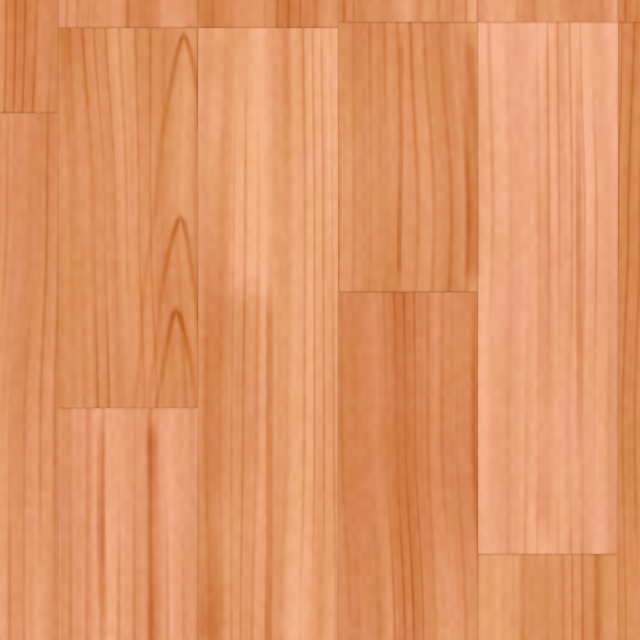
Reproduce this texture procedurally as a Shadertoy shader.

```glsl
#define BOARD_WIDTH 0.2185
#define BOARD_SHIFT 0.1275
#define SEAM_WIDTH 0.0016
#define SIDE_DEPTH 0.07
#define END_DEPTH 0.13
#define WARP 0.032
#define RING_DENSITY 44.0
#define RING_DEPTH 0.38
#define BAND_DEPTH 0.56
#define FIBRE_DEPTH 0.24
#define MOTTLE_DEPTH 0.16
#define STREAK_DEPTH 0.42

const vec3 DARK_WOOD = vec3(0.79, 0.455, 0.235);
const vec3 LIGHT_WOOD = vec3(0.94, 0.68, 0.51);
const vec3 PINK_SHIFT = vec3(0.008, 0.0, 0.030);

// Per column: heights of the two end joints (negative: none)
const vec2 JOINTS[6] = vec2[6](vec2(0.824, -1.0), vec2(0.957, 0.362), vec2(0.957, -1.0),
    vec2(0.965, 0.544), vec2(0.965, 0.134), vec2(0.965, -1.0));
// Per column: lightness and pinkness of the top, middle and bottom board
const vec3 TONES[6] = vec3[6](vec3(0.32, 0.50, 0.5), vec3(0.58, 0.52, 0.80), vec3(0.54, 0.85, 0.8),
    vec3(0.52, 0.66, 0.38), vec3(0.66, 0.91, 0.56), vec3(0.45, 0.36, 0.4));
const vec3 PINKS[6] = vec3[6](vec3(0.0, 0.4, 0.5), vec3(0.3, -0.2, 0.7), vec3(0.2, 0.0, 0.0),
    vec3(0.2, -0.1, 0.3), vec3(0.4, 0.7, -0.3), vec3(-0.4));
// Dark heartwood streaks: x, centre y, half length, half width
const vec4 STREAKS[9] = vec4[9](vec4(0.332, 0.46, 0.56, 0.024), vec4(0.420, 0.22, 0.36, 0.006),
    vec4(0.383, 0.18, 0.42, 0.030), vec4(0.850, 0.54, 0.42, 0.013), vec4(0.905, 0.60, 0.34, 0.005),
    vec4(0.238, 0.15, 0.21, 0.009), vec4(0.160, 0.15, 0.21, 0.007), vec4(0.625, 0.75, 0.21, 0.004),
    vec4(0.735, 0.75, 0.21, 0.011));

float hash(vec2 p) {
    vec3 q = fract(p.xyx * 0.1031);
    q += dot(q, q.yzx + 33.33);
    return fract((q.x + q.y) * q.z);
}

float noise(vec2 p) {
    vec2 i = floor(p), f = fract(p);
    f = f * f * (3.0 - 2.0 * f);
    return mix(mix(hash(i), hash(i + vec2(1, 0)), f.x),
               mix(hash(i + vec2(0, 1)), hash(i + vec2(1, 1)), f.x), f.y);
}

// Noise centred on zero
float vary(vec2 p) { return noise(p) - 0.5; }

// Growth bands, fibres and thin ring lines running along a board
float grain(vec2 p, float seed) {
    float x = p.x + WARP * vary(vec2(p.x * 7.0, p.y * 3.0) + seed);
    float bands = vary(vec2(x * 30.0, p.y * 0.9) + seed);
    float fibres = vary(vec2(x * 120.0, p.y * 2.5) + seed);
    float phase = x * RING_DENSITY + 1.6 * noise(vec2(x * 15.0, seed));
    float ring = pow(0.5 + 0.5 * cos(6.2832 * phase), 5.0);
    ring *= smoothstep(0.15, 0.85, noise(vec2(x * 26.0, p.y * 3.0) + seed + 40.0));
    return BAND_DEPTH * bands + FIBRE_DEPTH * fibres - RING_DEPTH * ring;
}

// Nested pointed arches of flat-sawn grain
float arches(vec2 p) {
    float dark = 0.0;
    for (int i = 0; i < 3; i++) {
        float k = float(i);
        float drop = 0.945 - 0.285 * k + 0.14 * max(k - 1.0, 0.0) - p.y;
        float axis = 0.285 - 0.006 * k + 0.008 * vary(vec2(p.y * 9.0, k));
        float spread = 0.105 * pow(max(drop, 0.0), 0.65);
        float off = (abs(p.x - axis) - spread) / 0.0045;
        float fade = 0.3 + 0.8 * exp(-drop * 18.0);
        dark += exp(-off * off) * fade * smoothstep(-0.012, 0.006, drop);
    }
    return dark;
}

float streaks(vec2 p) {
    float dark = 0.0;
    for (int i = 0; i < 9; i++) {
        vec4 s = STREAKS[i];
        float off = (p.x - s.x + 0.007 * vary(vec2(p.y * 5.0, s.x * 90.0))) / s.w;
        float ends = 1.0 - smoothstep(s.z * 0.75, s.z, abs(p.y - s.y));
        dark += exp(-off * off * off * off) * ends * (0.5 + noise(vec2(s.x * 70.0, p.y * 6.0)));
    }
    return dark;
}

void mainImage(out vec4 fragColor, in vec2 fragCoord) {
    vec2 p = fragCoord / iResolution.y;

    // Board lookup
    float across = (p.x + BOARD_SHIFT) / BOARD_WIDTH;
    int column = clamp(int(floor(across)), 0, 5);
    vec2 joint = JOINTS[column];
    int row = int(p.y < joint.x) + int(p.y < joint.y);
    float seed = float(column) * 17.0 + float(row) * 59.0;

    // Lightness of the wood
    float tone = TONES[column][row] + grain(p, seed);
    tone += 0.28 * vary(p * vec2(11.0, 4.0) + seed);
    tone += MOTTLE_DEPTH * vary(p * vec2(130.0, 75.0));
    if (row > 0) tone -= STREAK_DEPTH * streaks(p);
    if (column == 1 && row == 1) tone -= 0.75 * arches(p);

    // Colour, with patches leaning pink or orange
    vec3 color = mix(DARK_WOOD, LIGHT_WOOD, clamp(tone, -0.3, 1.1));
    float pink = PINKS[column][row] + 1.2 * vary(p * vec2(38.0, 16.0) + seed);
    color += PINK_SHIFT * pink;

    // Soft seams between boards
    float side = abs(fract(across + 0.5) - 0.5) * BOARD_WIDTH;
    float end = min(abs(p.y - joint.x), abs(p.y - joint.y));
    float width = 2.0 * max(SEAM_WIDTH, 0.8 / iResolution.y);
    vec2 seam = 1.0 - smoothstep(0.0, width, vec2(side, end));
    float shade = max(seam.x * SIDE_DEPTH, seam.y * END_DEPTH);
    color *= 1.0 - shade * vec3(0.8, 1.0, 1.1) * (0.5 + 0.8 * noise(p * 14.0));

    fragColor = vec4(clamp(color, 0.0, 1.0), 1.0);
}
```
